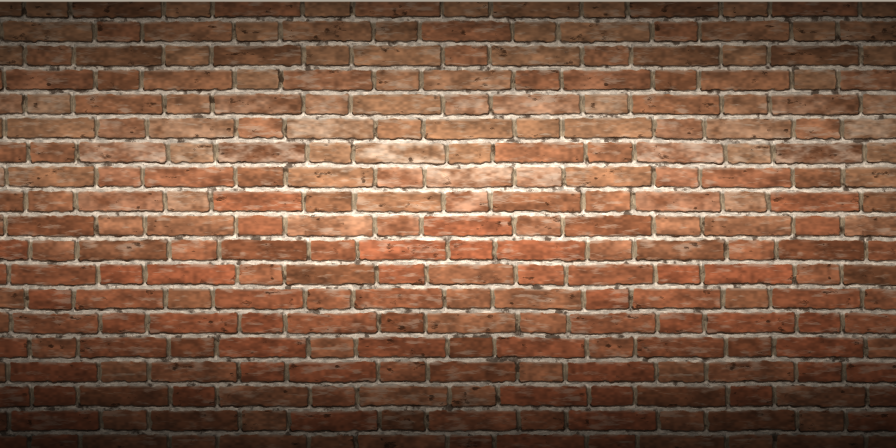
Give the GLSL for this texture, as a WebGL 2 fragment shader.

```glsl
#version 300 es
precision highp float;
uniform vec2 u_resolution;
out vec4 fragColor;

// Layout, in units of the canvas height
const float ROW_HEIGHT = 0.0543;
const float FIRST_ROW = 0.043;     // depth of the first full course
const float PAIR_WIDTH = 0.311;    // one short brick plus one long brick
const float PAIR_START = 0.216;
const float SHORT_SHARE = 0.345;
const float ROW_DRIFT = 0.012;
const float TILE_PAIRS = 4.0;      // brick variation repeats after this many pairs
const float JOINT = 0.0105;
const float CORNER = 0.004;
const float LEDGE = 0.004;
const float SHADE_WIDTH = 0.0022;

// Palette before lighting
const vec3 RED_BRICK = vec3(0.58, 0.335, 0.225);
const vec3 TAN_BRICK = vec3(0.60, 0.435, 0.315);
const vec3 DARK_BRICK = vec3(0.42, 0.27, 0.18);
const vec3 LIME = vec3(0.80, 0.735, 0.66);
const vec3 MORTAR = vec3(0.60, 0.52, 0.42);
const vec3 SHADOW = vec3(0.15, 0.09, 0.05);
const vec3 LEDGE_COLOR = vec3(0.66, 0.63, 0.58);

// Lighting
const float LIGHT_DEPTH = 0.45;
const float LIGHT_SPREAD = 0.47;
const float SIDE_FALLOFF = 0.42;
const float EXPOSURE = 1.32;

float hash(vec2 p) {
    vec3 q = fract(vec3(p.xyx) * 0.1031);
    q += dot(q, q.yzx + 33.33);
    return fract((q.x + q.y) * q.z);
}

float noise(vec2 p) {
    vec2 i = floor(p), f = fract(p);
    f = f * f * (3.0 - 2.0 * f);
    vec2 e = vec2(1.0, 0.0);
    return mix(mix(hash(i), hash(i + e), f.x),
               mix(hash(i + e.yx), hash(i + e.xx), f.x), f.y);
}

float fbm(vec2 p) {
    float sum = 0.0, amp = 0.5;
    for (int i = 0; i < 4; i++) {
        sum += amp * noise(p);
        p = p * 2.03 + 17.0;
        amp *= 0.5;
    }
    return sum / 0.9375;
}

float roundedBox(vec2 p, vec2 halfSize, float radius) {
    vec2 d = abs(p) - halfSize + radius;
    return length(max(d, 0.0)) + min(max(d.x, d.y), 0.0) - radius;
}

void main() {
    vec2 p = gl_FragCoord.xy / u_resolution.y;
    float aspect = u_resolution.x / u_resolution.y;
    float pixel = 1.0 / u_resolution.y;
    float depth = 1.0 - p.y;

    // Courses alternate by half a pair
    float rowPos = (depth - FIRST_ROW + 0.004 * (noise(p * vec2(7.0, 3.0)) - 0.5)) / ROW_HEIGHT;
    float row = floor(rowPos);
    float drop = fract(rowPos);
    float shift = 0.5 * mod(row, 2.0) + 0.03 * (hash(vec2(row + 9.0, 4.0)) - 0.5);
    float pairPos = (p.x - PAIR_START - ROW_DRIFT * (depth - 0.4)) / PAIR_WIDTH + shift;
    float pair = mod(floor(pairPos), TILE_PAIRS);
    float along = fract(pairPos);

    // Short or long brick within the pair
    float split = SHORT_SHARE + 0.035 * (hash(vec2(pair + 31.0, row + 40.0)) - 0.5);
    float isLong = step(split, along);
    vec2 span = mix(vec2(0.0, split), vec2(split, 1.0), isLong);
    vec2 local = vec2((along - 0.5 * (span.x + span.y)) * PAIR_WIDTH, (0.5 - drop) * ROW_HEIGHT);
    vec2 halfSize = 0.5 * (vec2((span.y - span.x) * PAIR_WIDTH, ROW_HEIGHT) - JOINT);
    vec2 id = vec2(pair * 2.0 + isLong + 3.0, row + 20.0);
    float tone = hash(id), age = hash(id + 57.0);
    vec2 grain = local + 7.0 * vec2(tone, age) + 3.0;

    // Ragged outline
    float dist = roundedBox(local, halfSize, CORNER);
    dist += 0.007 * (fbm(grain * 65.0) - 0.5);
    float brickMask = 1.0 - smoothstep(-pixel, pixel, dist);

    // Brick face: paler courses above the middle, redder ones below
    float pale = smoothstep(0.62, 0.28, depth);
    vec3 brick = mix(RED_BRICK, TAN_BRICK, clamp(0.25 + 0.65 * pale + 0.7 * (tone - 0.5), 0.0, 1.0));
    brick = mix(brick, DARK_BRICK, 0.55 * smoothstep(0.75, 1.0, age));
    float limed = exp(-pow((depth - 0.36) / 0.13, 2.0)) * smoothstep(0.3, 0.9, hash(id + 91.0));
    float stain = fbm(grain * vec2(22.0, 45.0));
    brick = mix(brick, LIME, 0.5 * limed * smoothstep(0.25, 0.65, stain));
    brick *= 0.62 + 0.56 * stain + 0.24 * noise(grain * vec2(110.0, 170.0));
    float streaks = smoothstep(0.52, 0.82, fbm(grain * vec2(28.0, 100.0) + 5.0));
    brick = mix(brick, LIME, 0.4 * streaks);
    float pits = smoothstep(0.70, 0.88, fbm(grain * vec2(40.0, 65.0) + 23.0));
    brick = mix(brick, SHADOW, 0.6 * pits);

    // Worn upper arris
    float arris = smoothstep(halfSize.y - 0.007, halfSize.y, local.y);
    brick = mix(brick, LIME, 0.5 * arris * smoothstep(0.3, 0.7, noise(grain * vec2(50.0, 30.0))));

    // Mortar: lit on top of each brick, patchy between ends
    float bed = smoothstep(0.7 * halfSize.y, halfSize.y, abs(local.y));
    vec3 mortar = mix(MORTAR, LIME * 1.08, bed);
    mortar *= 0.68 + 0.55 * fbm(grain * 90.0);
    float crack = smoothstep(0.6, 0.8, fbm(p * 45.0 + 11.0));
    mortar = mix(mortar, SHADOW, 0.6 * crack);
    vec3 color = mix(mortar, brick, brickMask);

    // Dark line under each brick and at its right end
    float below = exp(-pow((dist - 0.0005) / SHADE_WIDTH, 2.0));
    float facing = max(smoothstep(-0.7, -0.9, local.y / halfSize.y),
                       0.5 * smoothstep(-0.008, -0.003, local.x - halfSize.x));
    color = mix(color, SHADOW, 0.85 * below * facing * (0.5 + 0.5 * noise(grain * vec2(40.0, 20.0))));

    // Soft spot of light, dark borders
    float fromMiddle = p.x - 0.5 * aspect;
    float light = exp(-pow((depth - LIGHT_DEPTH) / LIGHT_SPREAD, 2.0) - SIDE_FALLOFF * fromMiddle * fromMiddle);
    color = pow(color, vec3(1.0 + 0.2 * (1.0 - light))) * light * EXPOSURE;

    // Pale ledge along the top
    color = mix(LEDGE_COLOR, color, smoothstep(LEDGE - pixel, LEDGE + pixel, depth));
    fragColor = vec4(clamp(color, 0.0, 1.0), 1.0);
}
```
